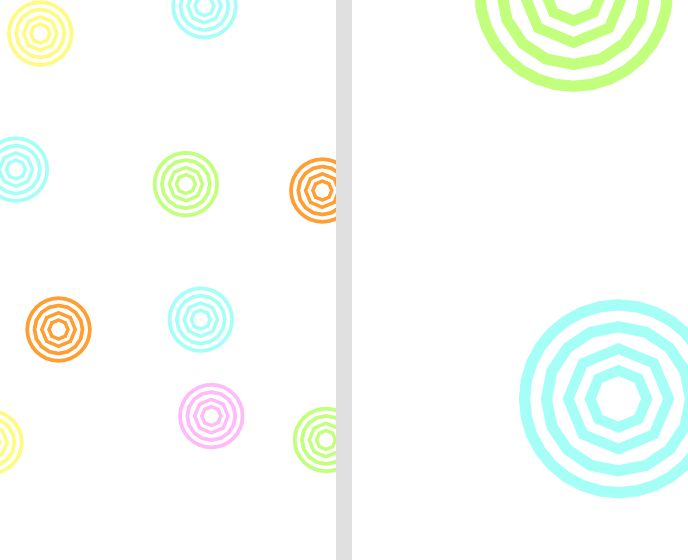
Left, the full canvas; right, a detail of the centre.
Reproduce this pattern procedurally as a Shadertoy shader.

```glsl
const vec3 CYAN   = vec3(0.65, 1.00, 0.97);
const vec3 ORANGE = vec3(1.00, 0.62, 0.20);
const vec3 YELLOW = vec3(1.00, 0.98, 0.50);
const vec3 GREEN  = vec3(0.76, 1.00, 0.49);
const vec3 PINK   = vec3(1.00, 0.73, 0.98);

// Colour cycle, weighted by repetition
const vec3 PALETTE[10] = vec3[10](YELLOW, CYAN, CYAN, GREEN, ORANGE,
                                  ORANGE, CYAN, YELLOW, PINK, GREEN);

// Quadratic hash of a cell number to 0..1
vec2 hash2(float n) {
    return fract(n * n * vec2(0.27, 0.43) + n * vec2(0.7, 0.1) + vec2(0.1, 0.7));
}

// Radius of p measured along a regular polygon with a corner on the x axis
float polygonRadius(vec2 p, float sides) {
    float sector = 6.2831853 / sides;
    float angle = mod(atan(p.y, p.x), sector) - 0.5 * sector;
    return length(p) * cos(angle) / cos(0.5 * sector);
}

// Coverage of four concentric rings, rounder towards the outside
float ringCoverage(vec2 p, float pixel) {
    float coverage = 0.0;
    for (int i = 0; i < 4; i++) {
        float ring = float(i);
        float sides = exp2(3.0 + max(ring - 1.0, 0.0));
        float radius = 0.0169 + 0.013 * ring;
        float dist = abs(polygonRadius(p, sides) - radius) - 0.0034;
        coverage = max(coverage, 1.0 - smoothstep(-0.6 * pixel, 0.6 * pixel, dist));
    }
    return coverage;
}

void mainImage(out vec4 fragColor, in vec2 fragCoord) {
    float pixel = 1.0 / iResolution.y;
    vec2 uv = fragCoord * pixel;
    uv.y = 1.0 - uv.y;

    // Staggered rows, counted from the top
    vec2 cellSize = vec2(0.297, 0.2513);
    float row = floor((uv.y - 0.039) / cellSize.y + 0.5);
    vec2 start = vec2(mod(row, 2.0) < 0.5 ? 0.124 : 0.018, 0.039);
    float column = floor((uv.x - start.x) / cellSize.x + 0.5);

    // Jitter stays small enough to keep each disc inside its cell
    float cellNumber = column + floor(2.5 * row);
    vec2 jitter = (hash2(cellNumber) - 0.5) * vec2(0.13, 0.104);
    vec2 center = start + vec2(column, row) * cellSize + jitter;

    vec3 ringColor = PALETTE[int(mod(cellNumber + 0.5, 10.0))];
    vec3 color = mix(vec3(1.0), ringColor, ringCoverage(uv - center, pixel));
    fragColor = vec4(color, 1.0);
}
```
